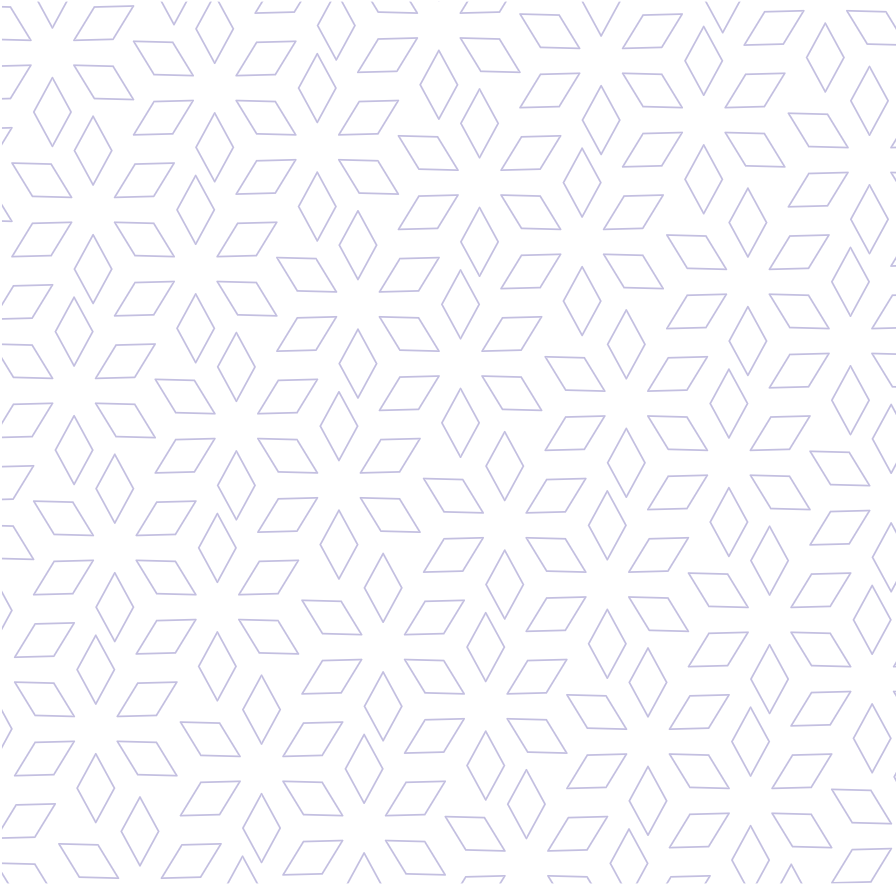
A Shadertoy shader for this pattern:

```glsl
// Paired six-petal flowers of outlined rhombi on a slanted lattice, lilac on white.

// Lengths are fractions of the canvas; y runs downward from the top edge
const vec3 PAPER = vec3(1.0);
const vec3 LILAC = vec3(0.765, 0.75, 0.88);
const vec2 ORIGIN = vec2(0.2396, 0.0983);    // first flower of the base pair
const vec2 STEP_I = vec2(0.2956, 0.1055);    // lattice vectors
const vec2 STEP_J = vec2(-0.1357, 0.1359);
const vec2 DRIFT = vec2(0.0039, 0.0052);     // small slip of the later columns
const float DRIFT_FROM = 1.5;
const float PETAL_RADIUS = 0.0661;           // flower centre to petal centre
const vec2 PETAL_HALF = vec2(0.0383, 0.0208);
const float STROKE = 0.00195;
const float LEFT_EDGE = 0.0022;
const float TOP_EDGE = 0.0018;
const float BOTTOM_EDGE = 0.986;
const float SECTOR = 1.0471976;              // sixty degrees

float segmentDistance(vec2 p, vec2 a, vec2 b) {
    vec2 pa = p - a, ba = b - a;
    return length(pa - ba * clamp(dot(pa, ba) / dot(ba, ba), 0.0, 1.0));
}

float rhombusOutline(vec2 p, vec2 halfSize) {
    return segmentDistance(abs(p), vec2(halfSize.x, 0.0), vec2(0.0, halfSize.y));
}

// Folds the plane into one sector, so a single petal stands for all six
float flowerOutline(vec2 p) {
    float angle = dot(p, p) > 0.0 ? atan(p.x, p.y) : 0.0;
    angle -= SECTOR * round(angle / SECTOR);
    vec2 folded = length(p) * vec2(cos(angle), sin(angle));
    return rhombusOutline(folded - vec2(PETAL_RADIUS, 0.0), PETAL_HALF);
}

// Nearest outline among the pairs in the surrounding lattice cells
float patternDistance(vec2 p) {
    // Paired flowers share the petal halfway between them
    vec2 halfPair = PETAL_RADIUS * vec2(sin(SECTOR), cos(SECTOR));
    vec2 pairCentre = ORIGIN + halfPair;
    mat2 lattice = mat2(STEP_I, STEP_J);
    vec2 home = round(inverse(lattice) * (p - pairCentre));
    float d = 1.0;
    for (int j = -1; j <= 1; j++) {
        for (int i = -1; i <= 1; i++) {
            vec2 cell = home + vec2(i, j);
            vec2 q = p - pairCentre - lattice * cell - DRIFT * step(DRIFT_FROM, cell.x);
            d = min(d, min(flowerOutline(q + halfPair), flowerOutline(q - halfPair)));
        }
    }
    return d;
}

void mainImage(out vec4 fragColor, in vec2 fragCoord) {
    float pixel = 1.0 / min(iResolution.x, iResolution.y);
    vec2 p = vec2(fragCoord.x, iResolution.y - fragCoord.y) * pixel;

    // Antialiased stroke, trimmed by the sheet's blank margins
    float ink = clamp((0.5 * STROKE - patternDistance(p)) / pixel + 0.5, 0.0, 1.0);
    float inset = min(p.x - LEFT_EDGE, min(p.y - TOP_EDGE, BOTTOM_EDGE - p.y));
    ink *= clamp(inset / pixel + 0.5, 0.0, 1.0);

    fragColor = vec4(mix(PAPER, LILAC, ink), 1.0);
}
```
